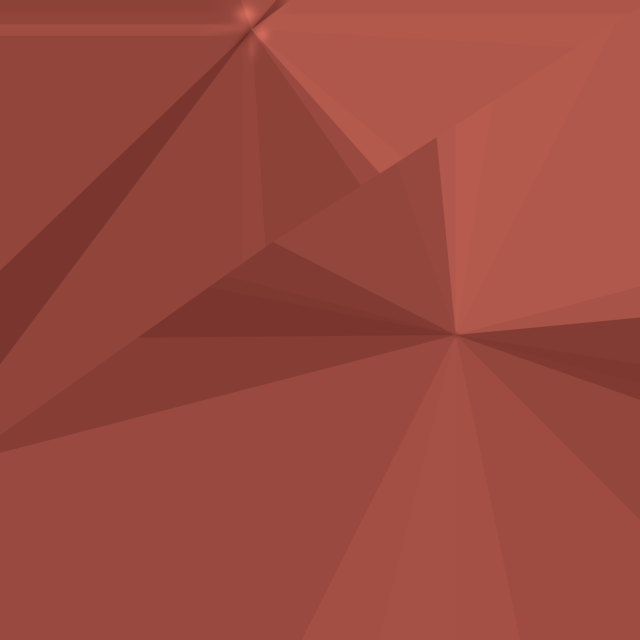
This background is drawn by a Shadertoy shader. Its source:

```glsl
// Ray stops: x = starting angle in degrees, y = tone from dark (0) to light (1)
const vec2 upperRays[10] = vec2[10](
    vec2(37.0, 0.15), vec2(50.0, 0.62), vec2(110.0, 0.38), vec2(223.8, 0.0),
    vec2(233.1, 0.35), vec2(273.6, 0.30), vec2(305.0, 0.49), vec2(311.7, 0.91),
    vec2(319.8, 0.84), vec2(356.8, 0.89));

const vec2 lowerRays[20] = vec2[20](
    vec2(5.4, 0.73), vec2(14.7, 0.86), vec2(62.9, 0.92), vec2(81.0, 0.95),
    vec2(90.0, 0.88), vec2(95.5, 0.47), vec2(108.9, 0.40), vec2(153.0, 0.13),
    vec2(165.5, 0.05), vec2(169.1, 0.0), vec2(180.5, 0.18), vec2(194.5, 0.49),
    vec2(243.2, 0.65), vec2(255.9, 0.69), vec2(270.0, 0.67), vec2(281.9, 0.57),
    vec2(314.9, 0.40), vec2(340.6, 0.10), vec2(345.3, 0.06), vec2(351.0, 0.14));

float cover(float d) {
    float w = 0.8 / iResolution.y;
    return smoothstep(-w, w, d);
}

// Angle in degrees (0 to 360) and radius
vec2 polar(vec2 d) {
    return vec2(mod(degrees(atan(d.y, d.x)), 360.0), length(d));
}

float rayCover(vec2 q, float start) {
    return cover(radians(q.x - start) * q.y);
}

float spot(vec2 d, vec2 size) {
    d /= size;
    return exp(-dot(d, d));
}

float upperFan(vec2 p) {
    vec2 d = p - vec2(0.393, 0.954);
    vec2 q = polar(d);
    float tone = 0.89;
    for (int i = 0; i < 10; i++)
        tone = mix(tone, upperRays[i].y, rayCover(q, upperRays[i].x));

    // Parallel bands: left, top left, top right and the hanging strip
    float left = 1.0 - smoothstep(0.32, 0.37, p.x);
    tone = mix(tone, 0.60, left * cover(p.y - 0.944) * cover(0.962 - p.y));
    tone = mix(tone, 0.30, left * smoothstep(0.972, 0.988, p.y));
    tone = mix(tone, 0.79, cover(p.y - 0.978) * smoothstep(0.43, 0.46, p.x));
    float strip = cover(p.x - 0.379) * (1.0 - rayCover(q, 273.6));
    tone = mix(tone, 0.42, strip * cover(0.925 - p.y));

    // Knot of light and shade around the hub
    vec2 along = vec2(d.x + d.y, d.y - d.x) * 0.7071;
    tone -= 0.45 * spot(along, vec2(0.030, 0.006));
    tone += 0.85 * spot(d - vec2(-0.009, 0.023), vec2(0.016, 0.014));
    tone += 0.50 * spot(d - vec2(0.017, -0.008), vec2(0.010));
    tone += 0.35 * spot(d - vec2(0.002, -0.027), vec2(0.008, 0.018));
    tone += 0.30 * spot(d - vec2(-0.032, 0.002), vec2(0.028, 0.008));
    return tone;
}

float lowerFan(vec2 p) {
    vec2 q = polar(p - vec2(0.712, 0.4766));
    float tone = 0.14;
    for (int i = 0; i < 20; i++)
        tone = mix(tone, lowerRays[i].y, rayCover(q, lowerRays[i].x));
    return mix(0.3, tone, smoothstep(0.0, 0.008, q.y));
}

void mainImage(out vec4 fragColor, in vec2 fragCoord) {
    vec2 p = fragCoord / iResolution.xy;

    // Bent ridge separating the two fans
    float ridge = min(0.320 + 0.709 * p.x, 0.349 + 0.640 * p.x);
    float tone = mix(upperFan(p), lowerFan(p), cover((ridge - p.y) * 0.83));

    vec3 darkClay = vec3(0.478, 0.212, 0.180);
    vec3 lightClay = vec3(0.725, 0.365, 0.314);
    fragColor = vec4(mix(darkClay, lightClay, tone), 1.0);
}
```
